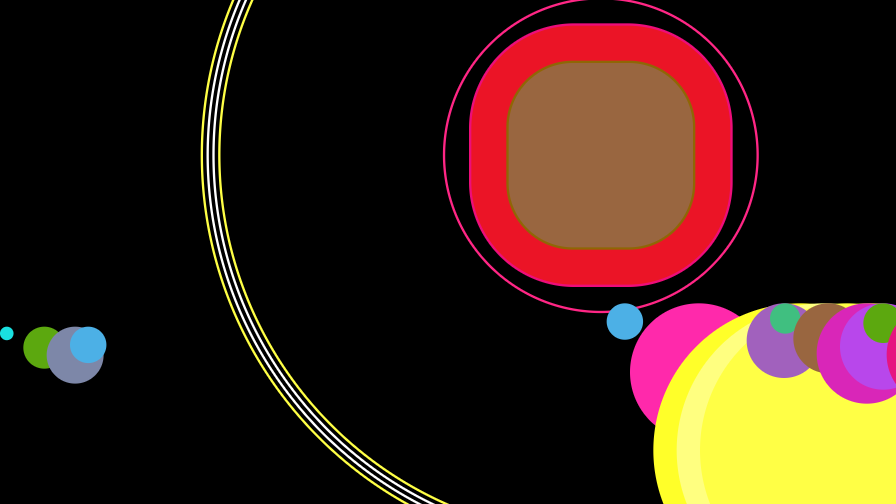
Give the GLSL for this background, as a Shadertoy shader.

```glsl
// Flat geometric poster on black: a rounded tile inside concentric rings,
// with rows of discs hung from two shelves at equal steps.
// Signed distances on a grid 21.6 steps tall, painted back to front.

const float GRID_HEIGHT = 21.6;
const vec2 TILE_CENTER = vec2(25.75, 14.95);

const vec3 YELLOW = vec3(1.0, 1.0, 0.27);
const vec3 WHITE = vec3(1.0);
const vec3 PINK = vec3(1.0, 0.15, 0.52);
const vec3 RED = vec3(0.92, 0.08, 0.15);
const vec3 ROSE = vec3(0.93, 0.05, 0.48);
const vec3 BROWN = vec3(0.6, 0.4, 0.25);
const vec3 OLIVE = vec3(0.56, 0.4, 0.02);
const vec3 GREEN = vec3(0.36, 0.66, 0.06);
const vec3 SKY = vec3(0.3, 0.69, 0.9);

float circleDistance(vec2 p, float radius) {
    return length(p) - radius;
}

float roundedSquareDistance(vec2 p, float halfSize, float corner) {
    vec2 q = abs(p) - halfSize + corner;
    return length(max(q, 0.0)) + min(max(q.x, q.y), 0.0) - corner;
}

// Blends ink over base inside a shape, with an edge one pixel wide.
vec3 paint(vec3 base, vec3 ink, float dist, float pixel) {
    return mix(base, ink, clamp(0.5 - dist / pixel, 0.0, 1.0));
}

vec3 paintRing(vec3 base, vec3 ink, vec2 p, float radius, float pixel) {
    return paint(base, ink, abs(circleDistance(p, radius)) - 0.05, pixel);
}

vec3 paintTile(vec3 base, vec3 fill, vec3 border, float dist, float pixel) {
    return paint(paint(base, border, dist, pixel), fill, dist + 0.1, pixel);
}

// The corner is the upper left of the box that bounds the disc.
vec3 paintHungDisc(vec3 base, vec3 ink, vec2 p, vec2 corner, float radius, float pixel) {
    vec2 center = corner + vec2(radius, -radius);
    return paint(base, ink, circleDistance(p - center, radius), pixel);
}

void mainImage(out vec4 fragColor, in vec2 fragCoord) {
    float pixel = GRID_HEIGHT / iResolution.y;
    vec2 p = fragCoord * pixel;
    vec2 q = p - TILE_CENTER;
    vec3 color = vec3(0.0);

    // Four wide rings: yellow outside, white between
    for (int i = 0; i < 4; i++) {
        vec3 ink = (i == 0 || i == 3) ? YELLOW : WHITE;
        color = paintRing(color, ink, q, 17.1 - 0.25 * float(i), pixel);
    }

    // Nested tiles and their thin ring
    color = paintRing(color, PINK, q, 6.72, pixel);
    color = paintTile(color, RED, ROSE, roundedSquareDistance(q, 5.65, 4.5), pixel);
    color = paintTile(color, BROWN, OLIVE, roundedSquareDistance(q, 4.05, 2.85), pixel);

    // Short row at the left
    float leftRadii[4] = float[4](0.29, 0.9, 1.22, 0.78);
    vec3 leftInks[4] = vec3[4](vec3(0.1, 0.88, 0.88), GREEN, vec3(0.49, 0.53, 0.66), SKY);
    for (int i = 0; i < 4; i++) {
        vec2 corner = vec2(float(i), 7.6);
        color = paintHungDisc(color, leftInks[i], p, corner, leftRadii[i], pixel);
    }

    // Long row at the right, led by the large yellow discs
    float rightRadii[13] = float[13](0.78, 2.95, 6.3, 6.3, 6.3, 6.3, 1.6,
                                    0.65, 1.5, 2.15, 1.85, 0.85, 2.2);
    vec3 rightInks[13] = vec3[13](
        SKY, vec3(1.0, 0.16, 0.67), vec3(1.0, 1.0, 0.16), vec3(1.0, 1.0, 0.5),
        YELLOW, YELLOW, vec3(0.63, 0.38, 0.74), vec3(0.25, 0.75, 0.5), BROWN,
        vec3(0.85, 0.15, 0.72), vec3(0.72, 0.28, 0.92), GREEN, vec3(0.9, 0.08, 0.5));
    for (int i = 0; i < 13; i++) {
        vec2 corner = vec2(26.0 + float(i), 8.6);
        color = paintHungDisc(color, rightInks[i], p, corner, rightRadii[i], pixel);
    }

    fragColor = vec4(color, 1.0);
}
```
